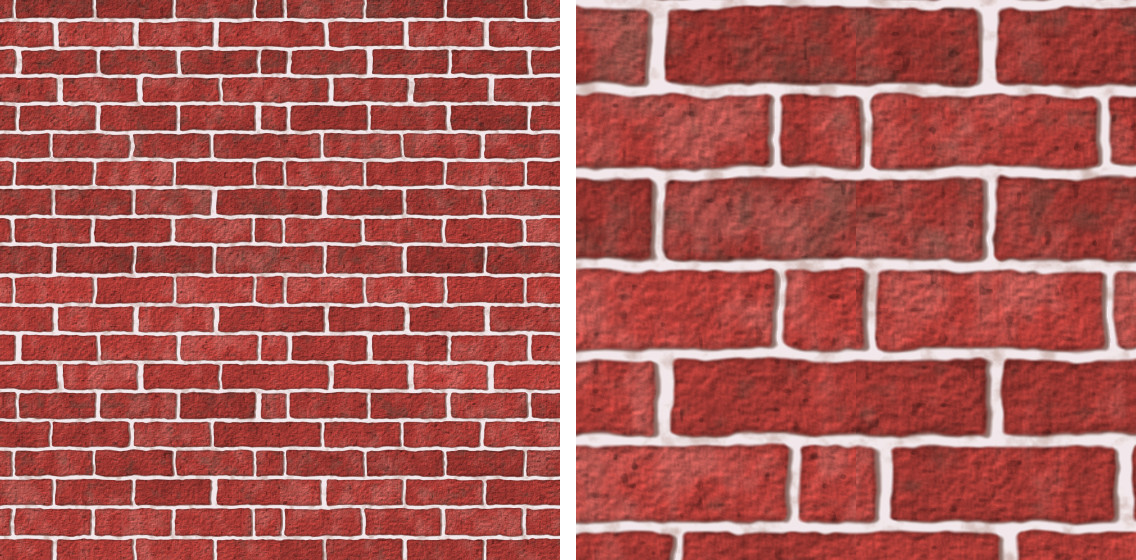
Left: the whole. Right: its middle third, enlarged.
A WebGL 2 fragment shader for this texture:

```glsl
#version 300 es
precision highp float;
// Weathered red brick wall with pale mortar, uneven courses and soft joint shadows.

uniform vec2 u_resolution;
out vec4 fragColor;

// Wall units: the canvas spans WALL units each way, measured from the top left.
const float WALL = 768.0;
const float BRICK = 110.0;    // full brick, joint to joint
const float CLOSER = 371.0;   // where the short brick ends in a run
const float RUN = 481.0;      // horizontal repeat
const float SEAM = 384.0;     // faint tone change down the wall
const float BED_HALF = 2.7;   // half height of bed joints
const float CORNER = 2.5;
const int COURSES = 20;
const float COURSE_TOP[21] = float[21](
  -12.0, 27.0, 66.0, 104.0, 142.0, 181.0, 219.0, 257.0, 297.0, 335.0, 377.0,
  418.0, 457.0, 497.0, 536.0, 576.0, 615.0, 655.0, 695.0, 737.0, 777.0);
const float COURSE_SHIFT[10] = float[10](
  19.0, 76.0, 25.0, 82.0, 24.0, 70.0, 19.0, 73.0, 17.0, 74.0);

const vec3 RED = vec3(0.65, 0.225, 0.205);
const vec3 DUSTY = vec3(0.63, 0.32, 0.30);
const vec3 BROWN = vec3(0.44, 0.30, 0.26);
const vec3 MORTAR = vec3(0.95, 0.91, 0.92);
const vec3 MORTAR_WORN = vec3(0.82, 0.73, 0.71);

float hash(vec2 p) {
  return fract(sin(dot(p, vec2(127.1, 311.7))) * 43758.5453);
}

float noise(vec2 p) {
  vec2 i = floor(p), f = fract(p);
  f = f * f * (3.0 - 2.0 * f);
  return mix(mix(hash(i), hash(i + vec2(1, 0)), f.x),
             mix(hash(i + vec2(0, 1)), hash(i + vec2(1, 1)), f.x), f.y);
}

float fbm(vec2 p) {
  float sum = 0.0, amp = 0.5;
  for (int i = 0; i < 4; i++) {
    sum += amp * noise(p);
    p = p * 2.03 + 17.3;
    amp *= 0.5;
  }
  return sum;
}

float roundedBox(vec2 p, vec2 halfSize) {
  vec2 q = abs(p) - halfSize + CORNER;
  return length(max(q, 0.0)) + min(max(q.x, q.y), 0.0) - CORNER;
}

// Position of joint i within one run.
float jointAt(float i) {
  return i < 4.0 ? i * BRICK : (i < 5.0 ? CLOSER : RUN);
}

// A few head joints are much wider than the rest.
float jointHalf(float i, float course) {
  float h = hash(vec2(mod(i, 5.0) + 3.0, course * 1.7));
  return 2.5 + 2.2 * h * h * h;
}

void main() {
  vec2 uv = gl_FragCoord.xy / u_resolution;
  vec2 wall = vec2(uv.x, 1.0 - uv.y) * WALL;
  float soft = max(1.1, 0.8 * WALL / min(u_resolution.x, u_resolution.y));

  // Wobble the joints
  vec2 p = wall + 2.6 * (vec2(noise(wall * 0.06), noise(wall * 0.06 + 40.0)) - 0.5)
                + 1.3 * (vec2(noise(wall * 0.2), noise(wall * 0.2 + 70.0)) - 0.5);

  // Find the course, then the brick in it
  int row = 0;
  for (int i = 1; i < COURSES; i++) if (p.y >= COURSE_TOP[i]) row = i;
  float top = COURSE_TOP[row], bottom = COURSE_TOP[row + 1];
  float course = float(row % 10);
  float x = mod(p.x - COURSE_SHIFT[row % 10], RUN);
  float first = x >= CLOSER ? 4.0 : min(floor(x / BRICK), 3.0);
  float last = first + 1.0;
  if (row % 2 == 1 && (first == 2.0 || first == 3.0)) {
    first = 2.0;  // odd courses join the short brick to its neighbour
    last = 4.0;
  }
  float left = jointAt(first) + jointHalf(first, course);
  float right = jointAt(last) - jointHalf(last, course);
  vec2 local = vec2(x - 0.5 * (left + right), p.y - 0.5 * (top + bottom));
  vec2 halfSize = vec2(0.5 * (right - left), 0.5 * (bottom - top) - BED_HALF);
  float d = roundedBox(local, halfSize);

  // Brick face: tone per brick, mottling, embossed grain and pits
  float side = step(SEAM, wall.x);
  float tone = hash(vec2(first + 1.0, float(row) + 5.0)) - 0.5;
  float rowTone = hash(vec2(float(row), 9.0)) - 0.5;
  float seamTone = hash(vec2(side + 2.0, float(row))) - 0.5;
  vec2 grainPos = wall + side * 211.0;
  float mottle = fbm(grainPos * vec2(0.07, 0.045));
  float grain = fbm(grainPos * 0.28);
  float relief = grain - fbm(grainPos * 0.28 + vec2(0.3, 0.35));
  float pit = smoothstep(0.78, 0.93, noise(grainPos * 0.23 + 90.0));
  vec3 face = mix(RED, DUSTY, smoothstep(0.42, 0.8, mottle + 0.35 * tone) * 0.75);
  face = mix(face, BROWN, smoothstep(0.5, 0.85, fbm(grainPos * 0.09 + 30.0) - 0.3 * rowTone) * 0.5);
  face *= 1.0 + 0.14 * tone + 0.12 * rowTone + 0.08 * seamTone + 0.3 * (mottle - 0.47);
  face *= 1.0 + 0.65 * relief + 0.15 * (grain - 0.47) - 0.22 * pit;
  face *= 1.0 - 0.2 * smoothstep(-3.5, 0.0, d);

  // Mortar, shaded to the right of and below each brick
  vec3 mortar = mix(MORTAR, MORTAR_WORN, smoothstep(0.45, 0.8, fbm(wall * 0.11 + 12.0)));
  float shade = 1.0 - smoothstep(-soft, soft, roundedBox(local - vec2(2.0, 0.8), halfSize));
  mortar = mix(mortar, BROWN, 0.75 * shade);

  fragColor = vec4(mix(face, mortar, smoothstep(-soft, soft, d)), 1.0);
}
```
